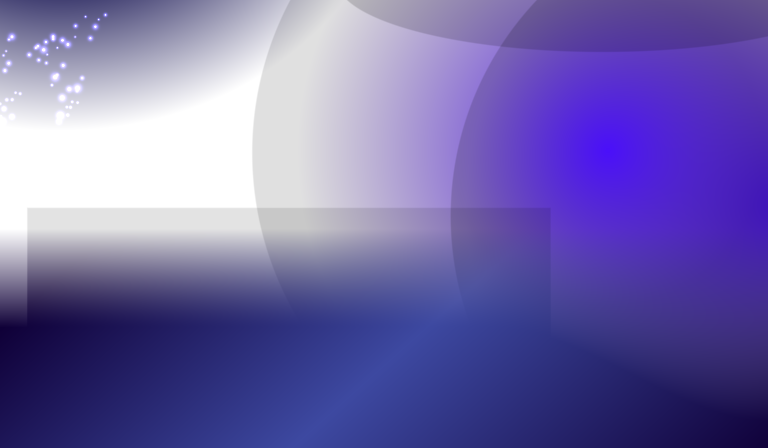
This background is drawn by a WebGL 1 fragment shader. Its source:

```glsl
precision highp float;

uniform vec2 u_resolution;

float hash(float n) {
    return fract(sin(n * 12.9898) * 4375.85);
}

// Antialiased fill of a signed distance
float fill(float d) {
    float px = 1.0 / u_resolution.y;
    return 1.0 - smoothstep(-px, px, d);
}

float ellipseDistance(vec2 p, vec2 radii) {
    float k = length(p / radii);
    return k * (k - 1.0) / max(length(p / (radii * radii)), 0.001);
}

vec3 addGlow(vec3 base, float t) {
    vec3 violet = mix(vec3(0.29, 0.06, 0.98), vec3(0.30, 0.15, 0.60), t);
    return mix(base, violet, clamp(1.0 - t, 0.0, 1.0));
}

// Short diagonal chains of sparks in the upper left corner
vec3 sparks(vec2 p) {
    vec3 light = vec3(0.0);
    for (int i = 0; i < 14; i++) {
        float id = float(i) + 1.0;
        float drop = hash(id * 2.3);
        vec2 start = vec2(0.19 * hash(id) + 0.1 * pow(1.0 - drop, 4.0), 1.0 - 0.28 * drop);
        for (int j = 0; j < 4; j++) {
            float n = id * 7.1 + float(j);
            vec2 jitter = vec2(hash(n), hash(n + 31.0)) - 0.5;
            vec2 pos = start + float(j) * vec2(-0.012, -0.016) + 0.02 * jitter;
            float size = mix(0.001, 0.0035, pow(hash(n + 57.0), 2.0));
            float d = length(p - pos) / size;
            light += vec3(0.35, 0.30, 0.85) * exp(-d * d * 0.18);
            light += vec3(0.7) * exp(-d * d * 1.5);
        }
    }
    return light;
}

// Diagonal navy and blue band along the bottom
vec3 floorColor(vec2 p) {
    float s = dot(vec2(p.x, 1.0 - p.y), vec2(0.666, 0.746)) - 1.18;
    float t = s < 0.0 ? -s / 0.63 : s / 0.72;
    return mix(vec3(0.24, 0.285, 0.63), vec3(0.06, 0.0, 0.22), clamp(t, 0.0, 1.0));
}

void main() {
    vec2 p = gl_FragCoord.xy / u_resolution.y;
    vec3 color = vec3(1.0);

    // Dark upper left haze
    float haze = length((p - vec2(0.135, 1.336)) / vec2(0.751, 0.628));
    color = mix(color, vec3(0.14, 0.13, 0.36), clamp((1.0 - haze) * 1.85, 0.0, 1.0));

    // Large discs with violet glows
    float disc = fill(length(p - vec2(1.289, 0.659)) - 0.726);
    float innerDisc = fill(length(p - vec2(1.706, 0.518)) - 0.70);
    float mainGlow = length(p - vec2(1.357, 0.664)) / 0.695;
    float sideGlow = length(p - vec2(1.74, 0.54)) / 0.70;
    color *= 1.0 - 0.12 * disc;
    color = addGlow(color, sideGlow);
    color = addGlow(color, mainGlow);
    color *= 1.0 - 0.17 * innerDisc * min(mainGlow * 2.0, 1.0);

    // Shaded ellipse at the top
    color *= 1.0 - 0.16 * fill(ellipseDistance(p - vec2(1.345, 1.045), vec2(0.594, 0.161)));

    // Translucent panel
    vec2 edge = abs(p - vec2(0.645, 0.268)) - vec2(0.584, 0.268);
    float panel = fill(max(edge.x, edge.y));
    color *= 1.0 - 0.11 * panel;

    // Fade into the floor, reaching lower on the right
    float fadeEnd = mix(0.269, 0.06, smoothstep(1.1, 1.72, p.x));
    float fade = clamp((0.489 - p.y) / (0.489 - fadeEnd), 0.0, 1.0);
    fade = 1.0 - pow(1.0 - fade, 1.0 + 0.4 * panel);
    color = mix(color, floorColor(p), fade);

    color += sparks(p);
    gl_FragColor = vec4(clamp(color, 0.0, 1.0), 1.0);
}
```
